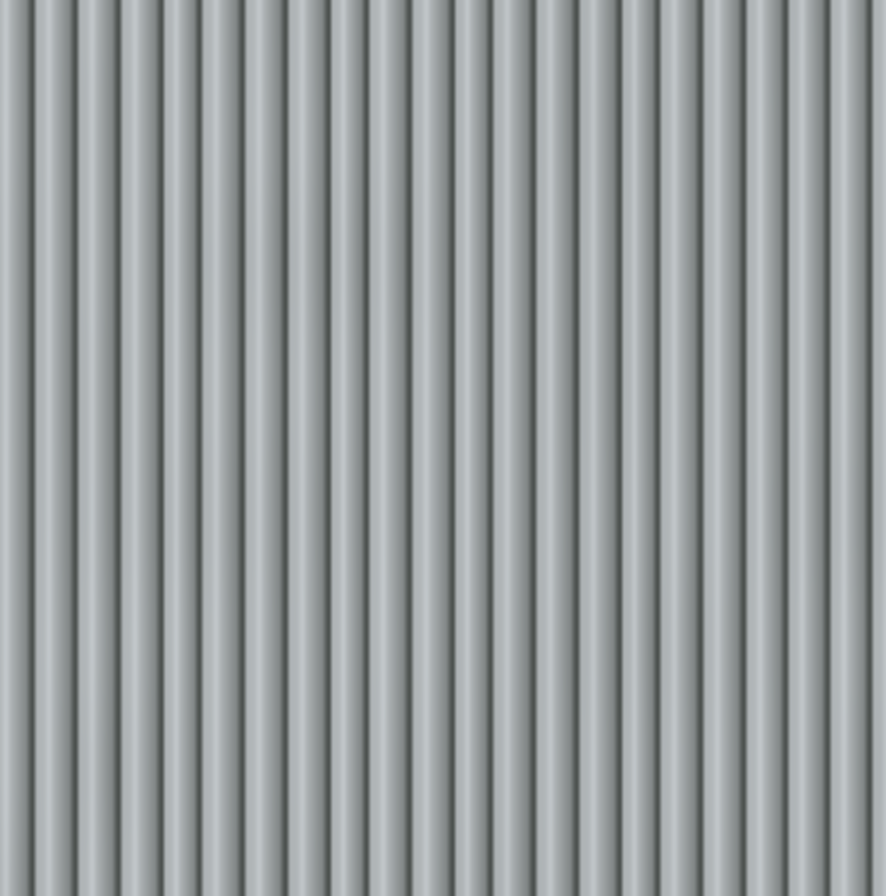
Write a Shadertoy shader that draws this texture.

```glsl
// Draws a wall of vertical grey rounded ribs, lit from the left, with dark grooves.

float hash(vec2 p) {
    vec3 q = fract(vec3(p.xyx) * 0.1031);
    q += dot(q, q.yzx + 33.33);
    return fract((q.x + q.y) * q.z);
}

float noise(vec2 p) {
    vec2 cell = floor(p), f = fract(p);
    f = f * f * (3.0 - 2.0 * f);
    return mix(mix(hash(cell), hash(cell + vec2(1, 0)), f.x),
               mix(hash(cell + vec2(0, 1)), hash(cell + vec2(1, 1)), f.x), f.y);
}

// Most ribs are wide; a narrow one falls after every three or two of them.
float ribWidth(int i) {
    if (i > 16) return 0.0474;
    int k = i % 7;
    return (i > 0 && (k == 0 || k == 3)) ? 0.0428 : 0.0486;
}

// Brightness across one rib, t running from its left groove to its right one.
float ribShade(float t) {
    float shade = 0.685;
    shade -= 0.39 * (1.0 - smoothstep(-0.01, 0.13, t));  // left groove
    shade += 0.065 * exp(-pow((t - 0.38) / 0.09, 2.0));  // highlight
    shade -= 0.19 * smoothstep(0.38, 0.95, t);           // turn into shadow
    shade -= 0.20 * smoothstep(0.82, 1.0, t);            // right groove
    return shade;
}

void mainImage(out vec4 fragColor, in vec2 fragCoord) {
    vec2 uv = fragCoord / iResolution.xy;

    // Walk over the ribs to the one that holds this point.
    float left = -0.0118, width = 0.0486;
    int rib = -1;
    for (int i = 0; i < 24; i++) {
        if (uv.x < left + width) break;
        left += width;
        width = ribWidth(i);
        rib = i;
    }
    float t = (uv.x - left) / width;
    float shade = ribShade(t);

    // Slight differences between ribs and faint drift along their length.
    float id = float(rib + 2);
    shade += 0.012 * (hash(vec2(id, 7.0)) - 0.5) * smoothstep(0.0, 0.2, t) * smoothstep(1.0, 0.8, t);
    shade += 0.012 * (noise(uv * vec2(9.0, 7.0)) - 0.5);

    vec3 grooveColor = vec3(0.30, 0.32, 0.31);
    vec3 ribColor = vec3(0.71, 0.73, 0.74);
    fragColor = vec4(mix(grooveColor, ribColor, (shade - 0.30) / 0.41), 1.0);
}
```
